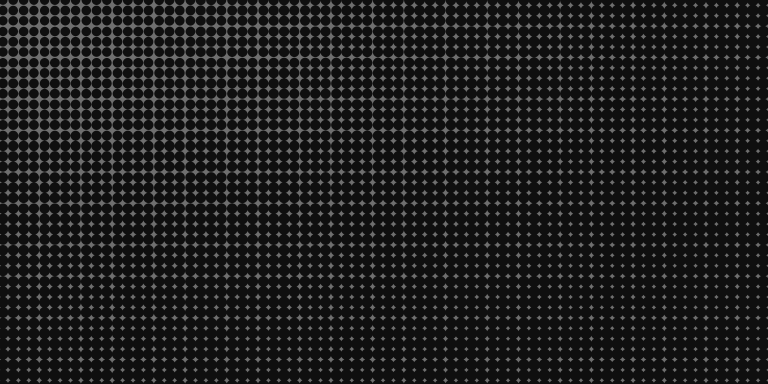
This pattern is drawn by a Shadertoy shader. Its source:

```glsl
#define ROWS 36.86
#define GRID_OFFSET vec2(0.768, 0.51)
#define RADIUS_MIN 0.455
#define RADIUS_MAX 0.575
#define FADE_REACH 1.1
#define SEAM_PERIOD 3.545
#define SEAM_START vec2(3.0, 8.7)
#define SEAM_WIDTH 0.03
#define DISC_COLOR vec3(0.06)
#define GAP_COLOR vec3(0.435)
#define SAMPLES 4

// 1 on the grid lines where the spacing is a little wider
vec2 seamMask(vec2 line) {
    vec2 phase = fract((line - SEAM_START + 0.5) / SEAM_PERIOD);
    return 1.0 - step(vec2(1.0 / SEAM_PERIOD), phase);
}

// Discs grow with distance from the top left corner
float discRadius(vec2 center, float aspect) {
    vec2 uv = (center + GRID_OFFSET) / (ROWS * vec2(aspect, 1.0));
    return mix(RADIUS_MIN, RADIUS_MAX, clamp(length(uv) / FADE_REACH, 0.0, 1.0));
}

// Signed distance to the nearest disc, in cells; grid lines lie on integers
float discDistance(vec2 grid, float aspect) {
    vec2 center = floor(grid) + 0.5;
    vec2 seam = seamMask(floor(grid + 0.5));
    vec2 offset = abs(grid - center) + SEAM_WIDTH * seam;
    return length(offset) - discRadius(center, aspect);
}

void mainImage(out vec4 fragColor, in vec2 fragCoord) {
    float aspect = iResolution.x / iResolution.y;
    float cellsPerPixel = ROWS / iResolution.y;
    float softness = 0.5 * cellsPerPixel / float(SAMPLES);

    // Average the gap coverage over the pixel, as the gaps get very thin
    float coverage = 0.0;
    for (int i = 0; i < SAMPLES * SAMPLES; i++) {
        vec2 jitter = (vec2(i % SAMPLES, i / SAMPLES) + 0.5) / float(SAMPLES) - 0.5;
        vec2 p = fragCoord + jitter;
        p.y = iResolution.y - p.y;
        vec2 grid = p * cellsPerPixel - GRID_OFFSET;
        coverage += smoothstep(-softness, softness, discDistance(grid, aspect));
    }
    coverage /= float(SAMPLES * SAMPLES);

    fragColor = vec4(mix(DISC_COLOR, GAP_COLOR, coverage), 1.0);
}
```
